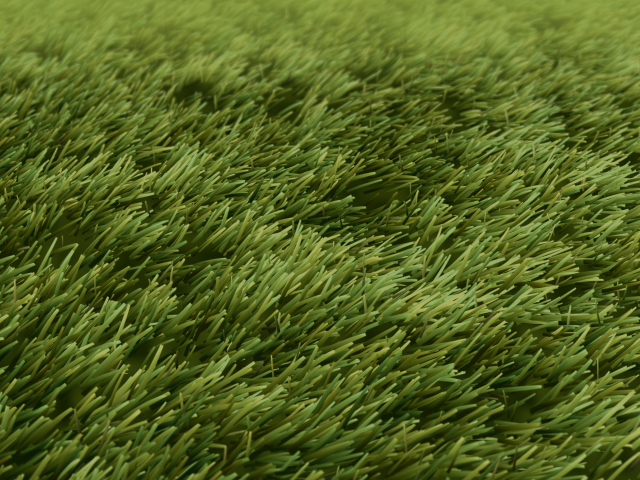
This texture is drawn by a Shadertoy shader. Its source:

```glsl
// Blade and view settings, in canvas heights
const float NEAR_SCALE = 1.15;
const float SCALE_FALL = 0.75;
const float ROW_STEP = 0.02;
const float COLUMN_STEP = 0.012;
const float ROW_JITTER = 3.0;
const float BLADE_LENGTH = 0.14;
const float BLADE_HALF_WIDTH = 0.0050;
const float EDGE_SOFTNESS = 0.0017;
const float FAR_BLUR = 0.007;
const float NEAR_BLUR = 0.0015;
const float LEFT_LEAN = 0.76;
const float RIGHT_LEAN = 0.34;
const float LEAN_SPREAD = 0.85;
const float WILD_SHARE = 0.12;
const float GAP_SHARE = 0.85;
const vec2 CLUMP_FREQUENCY = vec2(9.0, 15.0);
const vec2 GAP_FREQUENCY = vec2(13.0, 21.0);
const vec2 PATCH_FREQUENCY = vec2(3.0, 5.0);

// Colours from shaded root to lit tip
const vec3 GRASS[6] = vec3[6](
    vec3(0.07, 0.11, 0.00), vec3(0.17, 0.22, 0.02), vec3(0.26, 0.33, 0.06),
    vec3(0.38, 0.45, 0.16), vec3(0.47, 0.56, 0.20), vec3(0.62, 0.69, 0.39));
const vec3 THATCH = vec3(0.58, 0.52, 0.27);
const vec3 HAZE = vec3(0.57, 0.65, 0.26);
const vec3 HUE_SHIFT = vec3(0.11, 0.01, -0.05);

float hash(vec2 p) {
    return fract(sin(dot(p, vec2(127.1, 311.7))) * 43758.5453);
}

vec4 hash4(vec2 p) {
    vec4 k = vec4(dot(p, vec2(127.1, 311.7)), dot(p, vec2(269.5, 183.3)),
                  dot(p, vec2(419.2, 371.9)), dot(p, vec2(74.7, 246.1)));
    return fract(sin(k) * 43758.5453);
}

float noise(vec2 p) {
    vec2 i = floor(p), f = fract(p);
    f = f * f * (3.0 - 2.0 * f);
    return mix(mix(hash(i), hash(i + vec2(1, 0)), f.x),
               mix(hash(i + vec2(0, 1)), hash(i + vec2(1, 1)), f.x), f.y);
}

vec3 grassRamp(float tone) {
    float k = clamp(tone, 0.0, 0.999) * 5.0;
    int i = int(k);
    return mix(GRASS[i], GRASS[i + 1], fract(k));
}

// Perspective: rows get closer and blades smaller with height
float rowAt(float y) {
    return -log((NEAR_SCALE - SCALE_FALL * y) / NEAR_SCALE) / (SCALE_FALL * ROW_STEP);
}

float scaleAt(float row) {
    return NEAR_SCALE * exp(-SCALE_FALL * ROW_STEP * row);
}

// Paints one blade over the colour below it
void paintBlade(inout vec3 color, vec2 p, vec2 cell, float aspect, float soft) {
    vec4 h = hash4(cell);
    vec4 g = hash4(cell + 57.3);
    float row = cell.y + (h.y - 0.4) * ROW_JITTER;
    float size = scaleAt(row);
    vec2 root = vec2((cell.x + h.x) * COLUMN_STEP * scaleAt(cell.y),
                     (NEAR_SCALE - size) / SCALE_FALL);
    vec2 d = p - root;
    if (d.y < -0.01 || length(d) > BLADE_LENGTH * size + 0.01) return;

    // Sparse spots open dark gaps between tufts
    vec2 ground = vec2(root.x / size, row * ROW_STEP);
    float sparse = smoothstep(0.6, 0.2, noise(ground * GAP_FREQUENCY + 9.0));
    if (fract(g.z * 13.0) < GAP_SHARE * sparse) return;
    float clump = noise(ground * CLUMP_FREQUENCY);
    float sweep = noise(ground * CLUMP_FREQUENCY * 0.9 + 31.0);
    float patchTone = noise(ground * PATCH_FREQUENCY + 5.0);
    float side = root.x / aspect;

    // Lean and length follow the clump, strays go their own way
    bool wild = g.x < WILD_SHARE * (0.5 + 2.0 * sparse);
    float angle = mix(LEFT_LEAN, RIGHT_LEAN, side) + (sweep - 0.5) * 0.7 + (h.z - 0.5) * LEAN_SPREAD;
    float len = BLADE_LENGTH * size * mix(0.55, 1.0, g.y) * mix(0.7, 1.0, clump);
    float halfWidth = BLADE_HALF_WIDTH * size * mix(0.55, 1.2, g.z);
    if (wild) {
        angle = h.z * 2.0 - 0.1;
        len *= 0.6;
        halfWidth *= 0.6;
    }

    // Bent strip with a blunt tip
    vec2 dir = vec2(cos(angle), sin(angle));
    float along = dot(d, dir);
    if (along < -soft || along > len + soft) return;
    float t = clamp(along / len, 0.0, 1.0);
    float across = dot(d, vec2(-dir.y, dir.x)) + (h.w - 0.35) * 0.28 * len * t * t;
    halfWidth *= 1.0 - 0.4 * t * t * t;
    float cover = smoothstep(soft, -soft, abs(across) - halfWidth)
                * smoothstep(-soft, soft, along) * smoothstep(soft, -soft, along - len);
    if (cover <= 0.0) return;

    float tone = 0.12 + 0.68 * t + 0.62 * (g.w - 0.5) + 0.4 * (clump - 0.5)
               + 0.3 * (patchTone - 0.5) + 0.22 * (p.y - 0.45) + 0.2 * (side - 0.5)
               + 0.1 * clamp(across / halfWidth, -1.0, 1.0) + 0.1 * smoothstep(0.8, 1.0, t);
    vec3 blade = grassRamp(tone) + HUE_SHIFT * (fract(g.y * 7.0) - 0.5) * (0.3 + t);
    if (wild) blade = mix(blade, THATCH * clamp(0.15 + tone, 0.2, 1.15), 0.7 * fract(g.y * 5.0));
    color = mix(color, blade, cover);
}

void mainImage(out vec4 fragColor, in vec2 fragCoord) {
    vec2 p = fragCoord / iResolution.y;
    float aspect = iResolution.x / iResolution.y;
    float soft = max(EDGE_SOFTNESS, 0.7 / iResolution.y)
               + FAR_BLUR * smoothstep(0.62, 1.0, p.y)
               + NEAR_BLUR * smoothstep(0.25, 0.0, p.y);
    vec3 color = grassRamp(0.02 + 0.25 * noise(p * 30.0));

    // Rows from far to near, each nearer one in front
    float row = floor(rowAt(p.y));
    for (int j = -2; j <= 7; j++) {
        float r = row - float(j);
        float column = floor(p.x / (COLUMN_STEP * scaleAt(r)));
        for (int i = -12; i <= 3; i++) {
            paintBlade(color, p, vec2(column + float(i), r), aspect, soft);
        }
    }

    // Pale, low contrast distance
    color = mix(color, HAZE, 0.7 * smoothstep(0.78, 1.02, p.y));
    fragColor = vec4(clamp(color, 0.0, 1.0), 1.0);
}
```
